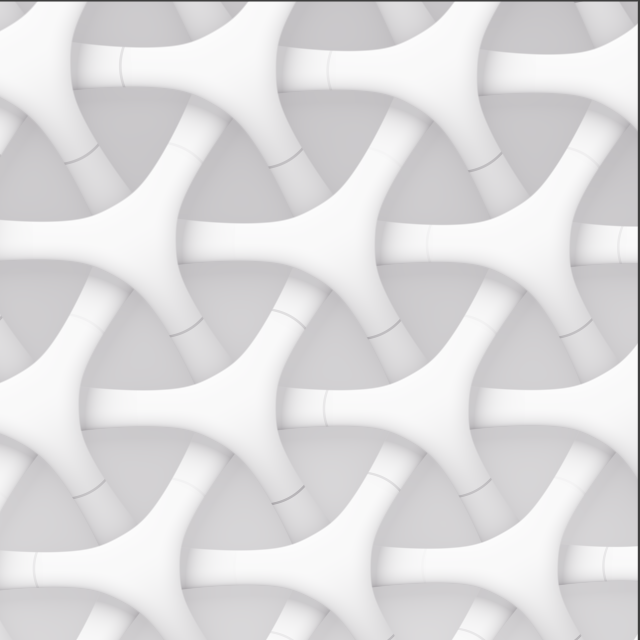
Write a Shadertoy shader that draws this pattern.

```glsl
// Woven lattice of smooth white three-armed struts, each arm tucking under its neighbour.

const float PITCH = 0.306;        // node spacing in canvas units
const float ROW = 0.8660254;      // row spacing in node spacings
const float THIRD_TURN = 2.0943951;

float hash(vec2 p) {
    vec3 q = fract(p.xyx * vec3(0.1031, 0.1030, 0.0973));
    q += dot(q, q.yzx + 33.33);
    return fract((q.x + q.y) * q.z);
}

float valueNoise(vec2 p) {
    vec2 cell = floor(p), f = fract(p);
    f = f * f * (3.0 - 2.0 * f);
    vec2 right = vec2(1.0, 0.0);
    return mix(mix(hash(cell), hash(cell + right), f.x),
               mix(hash(cell + right.yx), hash(cell + 1.0), f.x), f.y);
}

// Slight perspective, then units of one node spacing
vec2 toLattice(vec2 uv) {
    vec2 d = uv - vec2(0.423, 0.414);
    d /= 1.0 + dot(d, vec2(-0.034, 0.081));
    return d / (PITCH * vec2(1.0, 0.966)) + vec2(0.179, 0.177);
}

vec2 nodePosition(vec2 id) {
    return vec2(id.x + 0.5 * id.y, id.y * ROW);
}

// Along and across coordinates of arm k: upper right, left, lower right
vec2 armCoords(vec2 q, int k) {
    float a = (float(k) + 0.5) * THIRD_TURN;
    vec2 dir = vec2(cos(a), sin(a));
    return vec2(dot(q, dir), dir.x * q.y - dir.y * q.x);
}

// Three flared arms, blended evenly at the hub
float tripod(vec2 q) {
    const float BLEND = 12.0;
    float sum = 0.0;
    for (int k = 0; k < 3; k++) {
        vec2 a = armCoords(q, k);
        float flare = max(a.x - 0.4, 0.0);
        float halfWidth = 0.094 + 0.15 * flare * flare;
        float d = length(vec2(a.x - clamp(a.x, 0.0, 0.85), a.y)) - halfWidth;
        sum += exp(-BLEND * d);
    }
    return -log(sum) / BLEND;
}

// Hairline joints across the arms, varied by node
float seams(vec2 q, vec2 id, float aa) {
    float ink = 0.0;
    for (int k = 0; k < 3; k++) {
        vec2 a = armCoords(q, k);
        float chance = hash(id * 3.0 + float(k) + 40.0);
        float place = 0.53 + 0.06 * (chance - 0.5);
        float strength = k == 2 ? 0.09 + 0.06 * chance : 0.09 * chance * chance;
        float d = abs(a.x - place + 1.8 * a.y * a.y);
        ink += strength * (1.0 - smoothstep(0.003, 0.005 + aa, d)) * step(abs(a.y), 0.15);
    }
    return ink;
}

// Brightness of a rounded strut lit from the upper left
float strutTone(vec2 q, vec2 id, float d, float aa) {
    vec2 e = vec2(0.01, 0.0);
    vec2 n = vec2(tripod(q + e) - tripod(q - e), tripod(q + e.yx) - tripod(q - e.yx));
    n /= length(n) + 0.001;
    float slope = 1.0 - clamp(-d / 0.105, 0.0, 1.0);
    float facing = dot(n, vec2(-0.4, 0.9));
    float tone = 0.978 - 0.10 * smoothstep(-0.08, 0.6, armCoords(q, 2).x);
    tone -= slope * slope * (0.045 - 0.06 * facing);
    tone -= 0.10 * exp(-abs(d) / 0.008) * max(-n.y, 0.0);
    return tone - seams(q, id, aa);
}

// Puts the node farther from p first
void sortFarFirst(vec2 p, inout vec2 a, inout vec2 b) {
    if (distance(p, nodePosition(a)) < distance(p, nodePosition(b))) {
        vec2 t = a; a = b; b = t;
    }
}

void mainImage(out vec4 fragColor, in vec2 fragCoord) {
    vec2 uv = fragCoord / iResolution.xy;
    float pixel = 1.0 / iResolution.y;
    float aa = max(pixel, 0.0015) / PITCH;
    vec2 p = toLattice(uv);

    // Corners of the enclosing lattice triangle, ordered by depth
    vec2 skewed = vec2(p.x - 0.5 * p.y / ROW, p.y / ROW);
    vec2 base = floor(skewed), f = skewed - base;
    vec2 ids[3] = vec2[3](base + step(1.0, f.x + f.y), base + vec2(1.0, 0.0), base + vec2(0.0, 1.0));
    sortFarFirst(p, ids[0], ids[1]);
    sortFarFirst(p, ids[1], ids[2]);
    sortFarFirst(p, ids[0], ids[1]);

    // Hazy backdrop seen through the openings
    float tone = mix(0.855, 0.795, uv.y) + 0.03 * (valueNoise(p * 2.3 + 20.0) - 0.5);
    float solid = 0.0;

    // Struts from back to front, each shading what lies beneath
    for (int i = 0; i < 3; i++) {
        vec2 q = p - nodePosition(ids[i]);
        float d = tripod(q);
        float shadow = exp(-max(tripod(q + vec2(-0.03, 0.06)), 0.0) / 0.06);
        tone *= 1.0 - mix(0.035, 0.18, solid) * shadow;
        float cover = 1.0 - smoothstep(-aa, aa, d);
        tone = mix(tone, strutTone(q, ids[i], d, aa), cover);
        solid = max(solid, cover);
    }
    vec3 color = tone - vec3(0.02, 0.055, 0.01) * (1.0 - tone);

    // Thin dark frame along the top and right
    float edge = min(1.0 - uv.y, 1.0 - uv.x - 0.001);
    color = mix(vec3(0.24), color, smoothstep(0.002 - 0.5 * pixel, 0.002 + pixel, edge));
    fragColor = vec4(color, 1.0);
}
```
